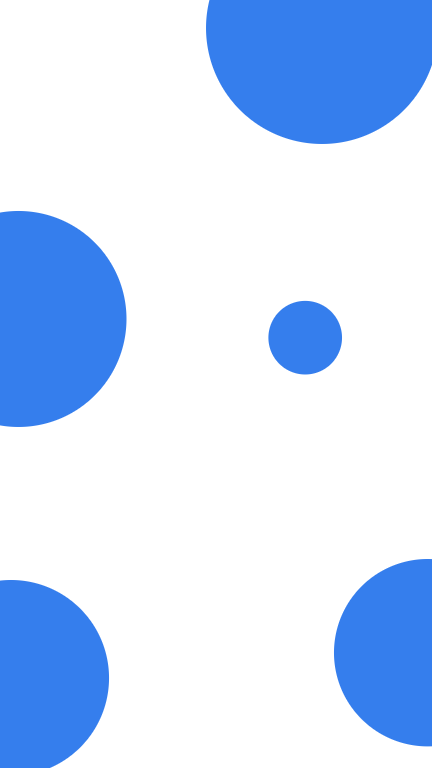
Reproduce this background procedurally as a WebGL 2 fragment shader.

```glsl
#version 300 es
precision highp float;

uniform vec2 u_resolution;
out vec4 outColor;

const vec3 PAPER_WHITE = vec3(1.0);
const vec3 DISC_BLUE = vec3(0.208, 0.494, 0.929);

// Discs as (center x, center y, radius), in canvas widths
const int DISC_COUNT = 5;
const vec3 DISCS[DISC_COUNT] = vec3[DISC_COUNT](
    vec3(0.7454, 1.7130, 0.2685),
    vec3(0.0428, 1.0394, 0.2500),
    vec3(0.7065, 0.9961, 0.0852),
    vec3(0.0255, 0.2083, 0.2269),
    vec3(0.9900, 0.2669, 0.2169)
);

float discDistance(vec2 point, vec3 disc) {
    return length(point - disc.xy) - disc.z;
}

void main() {
    vec2 point = gl_FragCoord.xy / u_resolution.x;
    float pixelSize = 1.0 / u_resolution.x;

    // Union of all discs
    float nearest = 1e3;
    for (int i = 0; i < DISC_COUNT; i++) {
        nearest = min(nearest, discDistance(point, DISCS[i]));
    }

    // One-pixel smooth edge
    float coverage = clamp(0.5 - nearest / pixelSize, 0.0, 1.0);
    outColor = vec4(mix(PAPER_WHITE, DISC_BLUE, coverage), 1.0);
}
```
